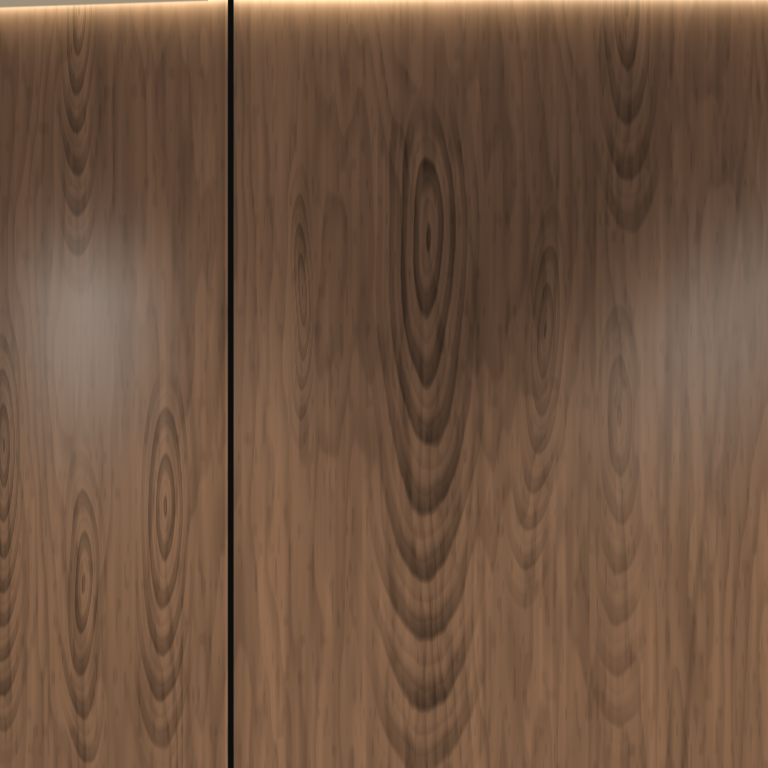
Give the GLSL for this texture, as a three.js fragment shader.

```glsl
// Walnut wall panels with cathedral grain, a dark joint, a warm top light and two soft reflections.
varying vec2 vUv;

const float JOINT_X = 0.3005;
const vec3 WOOD_DARK = vec3(0.355, 0.262, 0.200);
const vec3 WOOD_LIGHT = vec3(0.495, 0.368, 0.274);
const vec3 HAZE = vec3(0.66, 0.62, 0.59);

float hash(vec2 p) {
  return fract(sin(dot(p, vec2(127.1, 311.7))) * 43758.5);
}

float noise(vec2 p) {
  vec2 i = floor(p);
  vec2 f = fract(p);
  f = f * f * (3.0 - 2.0 * f);
  vec2 e = vec2(0.0, 1.0);
  return mix(mix(hash(i), hash(i + e.yx), f.x),
             mix(hash(i + e), hash(i + e.yy), f.x), f.y);
}

float fbm(vec2 p) {
  float sum = 0.0;
  float amp = 0.5;
  for (int i = 0; i < 4; i++) {
    sum += amp * noise(p);
    p = p * 2.03 + 7.1;
    amp *= 0.5;
  }
  return sum;
}

// Growth line: darkens slowly, then ends in a crisp edge.
float ringLine(float t) {
  float f = fract(t);
  return smoothstep(0.3, 0.86, f) * (1.0 - smoothstep(0.86, 1.0, f));
}

// Nested long arches hanging below a centre.
float cathedral(vec2 p, vec2 centre, float stretch, float spacing, float reach, float width) {
  vec2 d = p - centre;
  d.x += 0.012 * (noise(vec2(centre.x * 90.0, p.y * 7.0)) - 0.5);
  float fade = exp(-pow(abs(d.x) / width, 3.0));
  fade *= smoothstep(-reach - 0.08, -reach + 0.03, d.y);
  fade *= 1.0 - smoothstep(0.10, 0.20, d.y);
  float r = length(d * vec2(stretch, 1.0));
  r += 0.3 * spacing * (fbm(p * vec2(45.0, 12.0)) - 0.5);
  float t = r / spacing - 0.26;
  return fade * (ringLine(t) + 0.22 * ringLine(t * 3.0));
}

float arches(vec2 p) {
  float a = cathedral(p, vec2(0.555, 0.69), 5.35, 0.085, 0.66, 0.060);
  a += 0.7 * cathedral(p, vec2(0.822, 0.99), 5.0, 0.070, 0.27, 0.034);
  a += 0.8 * cathedral(p, vec2(0.105, 0.99), 7.0, 0.052, 0.33, 0.020);
  a += 0.7 * cathedral(p, vec2(0.108, 0.24), 6.0, 0.055, 0.26, 0.022);
  a += 0.8 * cathedral(p, vec2(0.216, 0.34), 6.0, 0.060, 0.30, 0.030);
  a += 0.7 * cathedral(p, vec2(0.000, 0.42), 7.0, 0.045, 0.36, 0.022);
  a += 0.5 * cathedral(p, vec2(0.392, 0.62), 9.0, 0.040, 0.16, 0.013);
  vec2 leaning = p - vec2(0.08 * (p.y - 0.5), 0.0);
  a += 0.5 * cathedral(leaning, vec2(0.705, 0.57), 6.0, 0.050, 0.32, 0.024);
  return a + 0.45 * cathedral(p, vec2(0.805, 0.46), 5.0, 0.065, 0.42, 0.026);
}

// Long dark vein along a slightly wavy, leaning line.
float vein(vec2 p, float x, float lean, float width) {
  float path = x + lean * (p.y - 0.5) + 0.014 * (noise(vec2(x * 50.0, p.y * 4.0)) - 0.5);
  return exp(-pow((p.x - path) / width, 2.0)) * (0.4 + 0.6 * noise(vec2(x * 90.0, p.y * 5.0)));
}

float woodShade(vec2 p) {
  float field = fbm(vec2(p.x * 11.0, p.y * 1.4) + 3.0);
  float lines = ringLine(field * 9.0 + p.x * 24.0);
  float streaks = fbm(vec2(p.x * 55.0, p.y * 1.6)) - 0.47;
  float fibre = noise(vec2(p.x * 230.0, p.y * 9.0)) - 0.5;
  float pores = smoothstep(0.62, 0.95, noise(vec2(p.x * 270.0, p.y * 42.0)));
  float veins = vein(p, 0.872, 0.0, 0.005) + vein(p, 0.935, 0.10, 0.004);
  veins += vein(p, 0.242, -0.07, 0.006) + 0.7 * vein(p, 0.620, -0.04, 0.004);
  return 1.03 - 0.31 * arches(p) - 0.10 * lines + 0.26 * streaks
    + 0.09 * fibre - 0.08 * pores - 0.17 * veins;
}

// Soft reflection with a tighter upper edge than lower edge.
float reflection(vec2 p, vec2 centre, float width, float above, float below, float tilt) {
  vec2 d = p - centre;
  d.y -= tilt * d.x;
  float height = mix(below, above, smoothstep(-0.04, 0.04, d.y));
  return exp(-d.x * d.x / (width * width) - d.y * d.y / (height * height));
}

void main() {
  vec2 p = vUv;
  float rightPanel = step(JOINT_X, p.x);

  // Wood under an uneven wash of light
  float wash = 1.0 - smoothstep(0.22, 0.76, p.y + 0.07 * sin(p.x * 9.0 - 3.0));
  wash += 0.25 * (1.0 - smoothstep(0.0, 0.2, abs(p.x - 0.34)));
  vec3 col = mix(WOOD_DARK, WOOD_LIGHT, clamp(wash, 0.0, 1.0));
  col *= 1.0 - 0.13 * reflection(p, vec2(0.70, 0.64), 0.13, 0.24, 0.15, 0.4);
  col *= woodShade(p);

  // Pale reflections
  float haze = 0.60 * reflection(p, vec2(0.112, 0.595), 0.105, 0.105, 0.19, 0.0) * (1.0 - rightPanel);
  haze += 0.43 * reflection(p, vec2(0.955, 0.59), 0.18, 0.12, 0.19, 0.5) * rightPanel;
  haze += 0.08 * reflection(p, vec2(0.34, 0.53), 0.10, 0.08, 0.14, 0.0) * rightPanel;
  col = mix(col, HAZE, haze);

  // Warm light spilling from the top edge
  float edge = mix(0.010 * (1.0 - p.x / JOINT_X), 0.0, rightPanel);
  float drop = max(1.0 - p.y - edge, 0.0);
  float power = mix(1.0, 0.78, smoothstep(0.45, 0.72, p.x));
  col += power * vec3(0.56, 0.43, 0.27) * exp(-drop / 0.023);
  col += power * vec3(0.25, 0.27, 0.28) * exp(-drop / 0.007);
  float ledge = smoothstep(-0.002, 0.002, p.y - 1.0 + edge) * (1.0 - rightPanel);
  col = mix(col, vec3(0.62, 0.56, 0.48), ledge * step(0.001, edge));

  // Joint with a faint lit rim
  float off = abs(p.x - JOINT_X);
  col *= 1.0 - 0.22 * exp(-off / 0.007);
  col += vec3(0.10, 0.07, 0.05) * exp(-pow((p.x - 0.2945) / 0.0016, 2.0));
  col = mix(vec3(0.055, 0.052, 0.050), col, smoothstep(0.0025, 0.0046, off));

  gl_FragColor = vec4(clamp(col, 0.0, 1.0), 1.0);
}
```
